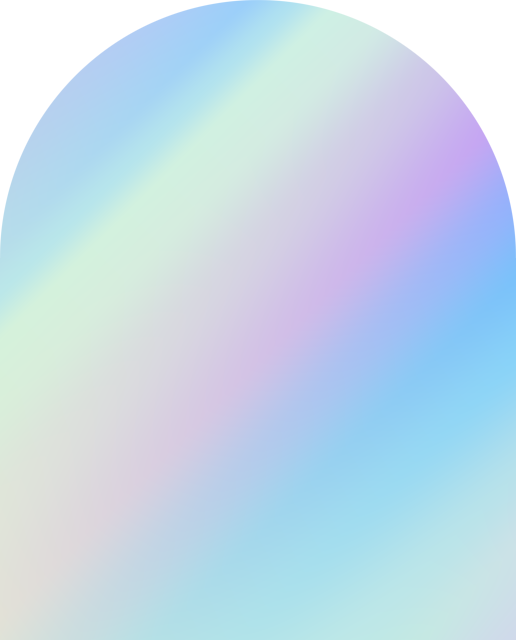
Reproduce this background procedurally as a WebGL 1 fragment shader.

```glsl
precision highp float;

uniform vec2 u_resolution;

// Colour of one band, given at its lower left and upper right ends
vec3 band(float r0, float g0, float b0, float r1, float g1, float b1, float along) {
  return mix(vec3(r0, g0, b0), vec3(r1, g1, b1), along);
}

// Gently eased ramp between two positions across the bands
float ramp(float start, float end, float across) {
  float k = clamp((across - start) / (end - start), 0.0, 1.0);
  return mix(k, smoothstep(0.0, 1.0, k), 0.4);
}

// Signed distance to a round-topped arch that is open downwards
float archDistance(vec2 p, vec2 center, float radius) {
  vec2 d = p - center;
  return length(vec2(d.x, min(d.y, 0.0))) - radius;
}

// Diagonal iridescent sheen, from the upper left to the lower right
vec3 sheen(float across, float along) {
  vec3 periwinkle = band(0.77, 0.87, 0.86, 0.67, 0.77, 1.00, along);
  vec3 skyBlue    = band(0.80, 0.91, 0.87, 0.57, 0.79, 1.00, along);
  vec3 paleAqua   = band(0.76, 0.92, 0.895, 0.675, 0.875, 0.95, along);
  vec3 mint       = band(0.847, 0.95, 0.843, 0.804, 0.94, 0.90, along);
  vec3 softMint   = band(0.859, 0.94, 0.843, 0.816, 0.918, 0.90, along);
  vec3 pearl      = band(0.886, 0.914, 0.843, 0.80, 0.773, 0.914, along);
  vec3 lilac      = band(0.886, 0.882, 0.843, 0.765, 0.635, 0.957, along);
  vec3 iris       = band(0.808, 0.878, 0.867, 0.56, 0.675, 1.00, along);
  vec3 azure      = band(0.75, 0.90, 0.886, 0.424, 0.73, 1.00, along);
  vec3 lightAzure = band(0.757, 0.914, 0.89, 0.463, 0.796, 1.00, along);
  vec3 aqua       = band(0.769, 0.933, 0.894, 0.69, 0.855, 0.933, along);
  vec3 lowerMint  = band(0.714, 0.97, 0.855, 0.863, 0.82, 0.945, along);
  vec3 mist       = vec3(0.815, 0.851, 0.918);

  vec3 color = mix(periwinkle, skyBlue, ramp(0.30, 0.48, across));
  color = mix(color, paleAqua, ramp(0.48, 0.57, across));
  color = mix(color, mint, ramp(0.57, 0.66, across));
  color = mix(color, softMint, ramp(0.66, 0.78, across));
  color = mix(color, pearl, ramp(0.78, 0.97, across));
  color = mix(color, lilac, ramp(0.97, 1.20, across));
  color = mix(color, iris, ramp(1.20, 1.38, across));
  color = mix(color, azure, ramp(1.38, 1.54, across));
  color = mix(color, lightAzure, ramp(1.54, 1.70, across));
  color = mix(color, aqua, ramp(1.70, 1.92, across));
  color = mix(color, lowerMint, ramp(1.92, 2.06, across));
  return mix(color, mist, ramp(2.06, 2.24, across));
}

void main() {
  // Canvas widths, measured from the upper left corner
  vec2 p = vec2(gl_FragCoord.x, u_resolution.y - gl_FragCoord.y) / u_resolution.x;
  float pixel = 1.0 / u_resolution.x;

  // Axes across and along the diagonal bands
  float across = p.x + p.y;
  float along = 0.6 + 0.5 * (p.x - p.y);
  vec3 color = clamp(sheen(across, along), 0.0, 1.0);

  // White surround with a smooth arch edge
  float edge = archDistance(p, vec2(0.5), 0.5);
  float outside = smoothstep(-0.75 * pixel, 0.75 * pixel, edge);
  // The straight sides coincide with the canvas edges
  outside *= step(p.y, 0.5);
  gl_FragColor = vec4(mix(color, vec3(1.0), outside), 1.0);
}
```
